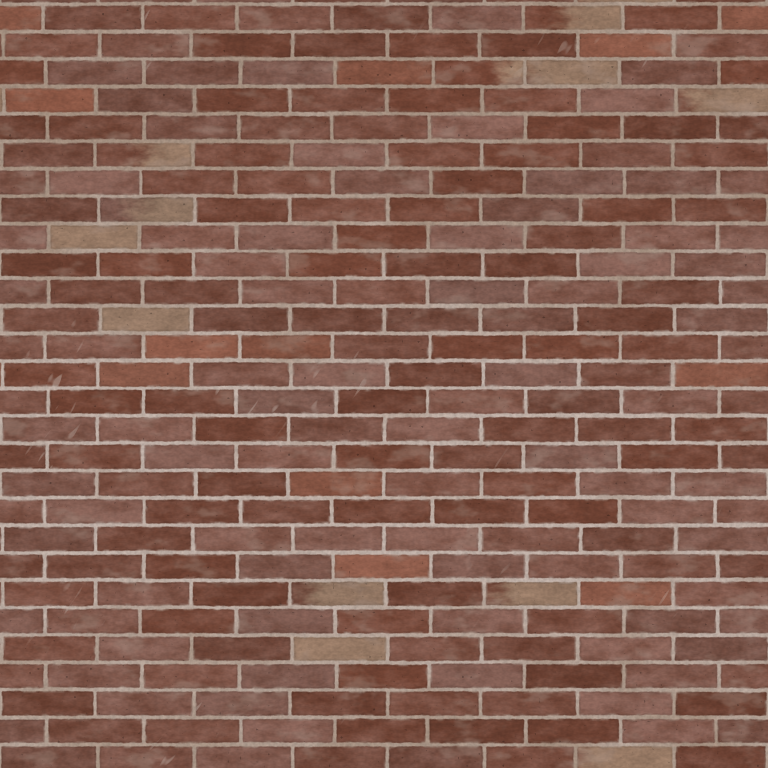
Reproduce this texture procedurally as a WebGL 2 fragment shader.

```glsl
#version 300 es
precision highp float;
// Weathered red brick wall in running bond, 8 bricks by 28 courses, seamless.
// Each brick is a rounded box with jittered joints; periodic gradient noise
// roughens the edges, mottles the clay and adds dust, pits and scuffs.

uniform vec2 u_resolution;
out vec4 fragColor;

const float TAU = 6.2831853;
const vec2 GRID = vec2(8.0, 28.0);        // bricks across, courses up
const vec2 JOINT_HALF = vec2(0.0023, 0.0024);
const float JOINT_JITTER = 0.06;          // share of a brick length

const vec3 CLAY_RED = vec3(0.445, 0.265, 0.205);
const vec3 CLAY_MAUVE = vec3(0.525, 0.380, 0.338);
const vec3 CLAY_ORANGE = vec3(0.570, 0.360, 0.285);
const vec3 CLAY_BUFF = vec3(0.610, 0.505, 0.420);
const vec3 DUST = vec3(0.640, 0.550, 0.505);
const vec3 MORTAR_TAN = vec3(0.640, 0.560, 0.500);
const vec3 MORTAR_PALE = vec3(0.745, 0.685, 0.650);

struct Brick {
    vec2 id;    // wrapped column and course
    vec2 pos;   // offset from the brick centre, canvas units
    float dist; // signed distance to the brick edge
};

float hash(vec2 cell, uint seed) {
    uvec2 q = uvec2(ivec2(cell)) + seed * 97u;
    uint h = q.x * 1597334677u ^ q.y * 3812015801u;
    h = (h ^ (h >> 15)) * 2246822519u;
    h = (h ^ (h >> 13)) * 3266489917u;
    return float((h ^ (h >> 16)) >> 8) / 16777216.0;
}

float cornerSlope(vec2 cell, vec2 offset, vec2 period, uint seed) {
    float angle = TAU * hash(mod(cell, period), seed);
    return dot(vec2(cos(angle), sin(angle)), offset);
}

// Gradient noise that wraps after "period" cells
float gradientNoise(vec2 p, vec2 period, uint seed) {
    vec2 i = floor(p), f = p - i;
    vec2 s = f * f * f * (f * (f * 6.0 - 15.0) + 10.0);
    vec2 e = vec2(1.0, 0.0);
    float low = mix(cornerSlope(i, f, period, seed),
                    cornerSlope(i + e.xy, f - e.xy, period, seed), s.x);
    float high = mix(cornerSlope(i + e.yx, f - e.yx, period, seed),
                     cornerSlope(i + e.xx, f - e.xx, period, seed), s.x);
    return mix(low, high, s.y);
}

float fbm(vec2 uv, vec2 cells, int octaves, uint seed) {
    float sum = 0.0, amplitude = 1.0;
    for (int k = 0; k < octaves; k++) {
        sum += amplitude * gradientNoise(uv * cells, cells, seed + uint(k));
        cells *= 2.0;
        amplitude *= 0.55;
    }
    return sum;
}

float roundedBox(vec2 p, vec2 halfSize, float radius) {
    vec2 q = abs(p) - halfSize + radius;
    return length(max(q, 0.0)) + min(max(q.x, q.y), 0.0) - radius;
}

// Position of the joint at the left of a column
float jointAt(float column, float course) {
    return column + JOINT_JITTER * hash(vec2(mod(column, GRID.x), course), 3u);
}

Brick findBrick(vec2 uv) {
    float y = uv.y * GRID.y + 0.15;
    float course = mod(floor(y), GRID.y);
    float x = uv.x * GRID.x + 0.01 - 0.46 * mod(course, 2.0);
    float column = floor(x);
    column -= step(x, jointAt(column, course));
    float left = jointAt(column, course);
    float right = jointAt(column + 1.0, course);

    Brick b;
    b.id = vec2(mod(column, GRID.x), course);
    b.pos = vec2(x - 0.5 * (left + right), fract(y) - 0.5) / GRID;
    b.pos.y += 0.0008 * (hash(b.id, 5u) - 0.5);
    vec2 halfSize = 0.5 * vec2(right - left, 1.0) / GRID - JOINT_HALF;
    halfSize -= 0.0007 * (vec2(hash(b.id, 6u), hash(b.id, 7u)) - 0.5);
    b.dist = roundedBox(b.pos, halfSize, 0.0018);
    return b;
}

vec3 brickColor(Brick b, vec2 uv) {
    float kind = hash(b.id, 11u);
    float mottle = fbm(uv, vec2(24.0, 48.0), 4, 20u);
    vec3 color = mix(CLAY_RED, CLAY_MAUVE, clamp(hash(b.id, 12u) + 0.5 * mottle, 0.0, 1.0));
    color = mix(color, CLAY_ORANGE, 0.75 * step(kind, 0.05));

    // A few buff bricks, some of them only part faded
    float fade = smoothstep(-0.03, 0.02, b.pos.x + 0.15 * (hash(b.id, 13u) - 0.25) + 0.03 * mottle);
    color = mix(color, CLAY_BUFF, 0.85 * step(0.955, kind) * fade);

    // Grain, dusty patches, pits and slanting scuffs
    float grain = fbm(uv, vec2(150.0, 220.0), 2, 30u);
    color *= 0.97 + 0.12 * hash(b.id, 14u) - 0.06 + 0.09 * mottle + 0.09 * grain;
    float dust = smoothstep(0.15, 0.65, fbm(uv, vec2(14.0, 26.0), 4, 40u));
    color = mix(color, DUST, 0.38 * dust);
    color *= 1.0 - 0.22 * smoothstep(0.42, 0.65, gradientNoise(uv * 190.0, vec2(190.0), 50u));
    vec2 slant = vec2(90.0 * uv.x - 60.0 * uv.y, 20.0 * (uv.x + uv.y));
    float scuff = smoothstep(0.36, 0.52, gradientNoise(slant, vec2(30.0, 20.0), 60u));
    scuff *= smoothstep(0.15, 0.45, gradientNoise(uv * 7.0, vec2(7.0), 61u));
    return mix(color, MORTAR_PALE, 0.5 * scuff);
}

void main() {
    float canvas = min(u_resolution.x, u_resolution.y);
    vec2 uv = gl_FragCoord.xy / canvas;
    vec2 wander = vec2(fbm(uv, vec2(20.0), 2, 70u), fbm(uv, vec2(18.0), 2, 75u));
    Brick b = findBrick(uv + 0.0009 * wander);
    float edge = b.dist + 0.0009 * fbm(uv, vec2(110.0), 3, 80u);

    // Mortar is palest across the lower middle of the wall
    float pale = 0.5 + 0.5 * cos(TAU * (uv.y - 0.37));
    pale += 0.6 * fbm(uv, vec2(9.0), 3, 90u);
    vec3 mortar = mix(MORTAR_TAN, MORTAR_PALE, clamp(pale, 0.0, 1.0));
    mortar *= 1.0 + 0.1 * fbm(uv, vec2(180.0), 2, 95u);

    // Brick rims: slight shade, with mortar smeared over in places
    vec3 brick = brickColor(b, uv);
    float rim = 1.0 - smoothstep(0.0, 0.0035, -edge);
    brick *= 1.0 - 0.1 * rim;
    brick = mix(brick, mortar, 0.5 * rim * smoothstep(0.0, 0.4, fbm(uv, vec2(45.0), 2, 100u)));

    float softness = 0.7 / canvas + 0.0004;
    fragColor = vec4(mix(brick, mortar, smoothstep(-softness, softness, edge)), 1.0);
}
```
